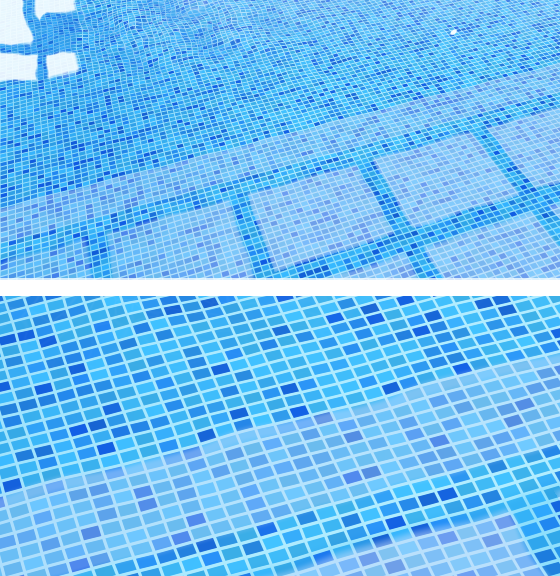
Top, the full canvas; bottom, a detail of the centre.
A Shadertoy shader for this texture:

```glsl
#define TILES vec2(40.0, 64.0)     // tiles per floor unit
#define GROUT vec2(0.075, 0.115)   // half joint, in tiles
#define TILT 0.45                  // perspective strength
#define PANEL_STEP vec2(0.48, 0.29)
#define PANEL_SIZE vec2(0.415, 0.235)
#define DEEP vec3(0.07, 0.36, 0.86)
#define BLUE vec3(0.15, 0.54, 0.92)
#define CYAN vec3(0.25, 0.73, 0.96)
#define JOINT vec3(0.70, 0.93, 1.00)
#define HAZE vec3(0.75, 0.83, 0.98)
#define GLARE vec3(0.96, 0.99, 1.00)

float hash(vec2 p) {
    p = fract(p * vec2(0.1031, 0.1137));
    p += dot(p, p.yx + 33.33);
    return fract((p.x + p.y) * p.x * 7.31);
}

// Distance gap between the two nearest cell points
float cellEdge(vec2 p) {
    vec2 id = floor(p), f = fract(p);
    float near = 8.0, second = 8.0;
    for (int j = -1; j <= 1; j++)
    for (int i = -1; i <= 1; i++) {
        vec2 o = vec2(i, j);
        vec2 jitter = vec2(hash(id + o + 71.0), hash(id + o + 139.0));
        float d = length(o + jitter - f);
        second = min(second, max(near, d));
        near = min(near, d);
    }
    return second - near;
}

// Layered sines for the moving surface
vec2 ripple(vec2 p) {
    vec2 sum = vec2(0.0);
    float amp = 1.0;
    for (int i = 0; i < 4; i++) {
        p = mat2(0.8, -0.6, 0.6, 0.8) * p * 1.6 + 1.7;
        sum += amp * sin(p.yx + 0.6 * sin(p));
        amp *= 0.65;
    }
    return sum;
}

float band(float x, float lo, float hi, float soft) {
    return smoothstep(lo - soft, lo + soft, x) * (1.0 - smoothstep(hi - soft, hi + soft, x));
}

// Canvas position to sheared floor plane
vec2 toFloor(vec2 p) {
    vec2 d = p - vec2(1.0, 0.5);
    return vec2(d.x + 0.45 * d.y, d.y - 0.26 * d.x) / (1.0 - TILT * d.y);
}

vec3 mosaic(vec2 g) {
    vec2 cell = floor(g), f = fract(g);
    float pick = hash(cell + 200.0), shade = hash(cell + 531.0);
    vec3 col = mix(BLUE, CYAN, smoothstep(0.15, 0.65, pick));
    col = mix(col, DEEP, (1.0 - smoothstep(0.09, 0.16, pick)) * (0.6 + 0.4 * shade));
    col *= 0.94 + 0.12 * shade;

    // Joints, softened by the footprint of one sample
    vec2 soft = 0.5 * fwidth(g);
    vec2 edge = min(f, 1.0 - f);
    vec2 inside = smoothstep(GROUT - soft, GROUT + soft, edge);
    return mix(JOINT, col, inside.x * inside.y);
}

void mainImage(out vec4 fragColor, in vec2 fragCoord) {
    vec2 uv = fragCoord / iResolution.xy;
    vec2 p = uv * vec2(2.0, 1.0);
    float px = 1.0 / iResolution.y;

    // Disturbed water in the upper left
    vec2 wave = ripple(p * vec2(14.0, 22.0));
    float rough = exp(-dot((p - vec2(0.6, 0.92)) / vec2(0.52, 0.19),
                           (p - vec2(0.6, 0.92)) / vec2(0.52, 0.19)));
    vec2 floorPos = toFloor(p + wave * (0.0006 + 0.0045 * rough));
    vec3 col = mosaic(floorPos * TILES);

    // Broad tone: richer on the left, paler toward the top
    float richness = exp(-dot(p - vec2(0.25, 0.55), p - vec2(0.25, 0.55)) * 4.0);
    col *= 1.0 - richness * vec3(0.22, 0.09, 0.02);
    float pale = smoothstep(0.72, 1.05, p.y) * smoothstep(0.3, 0.8, p.x);
    col = mix(col, HAZE, pale * (0.32 + 0.04 * wave.x));

    // Fine cellular crests and troughs
    float crest = 1.0 - smoothstep(0.0, 0.16, cellEdge(p * vec2(26.0, 42.0) + 0.35 * wave));
    col = mix(col, BLUE, rough * 0.28 * smoothstep(-0.4, 1.2, wave.y));
    col = mix(col, HAZE, rough * crest * 0.42);

    // Light strip and window panels lying on the floor
    vec2 lit = floorPos + wave * 0.0015;
    float strip = band(lit.y, -0.095, 0.015, 0.006);
    float rim = band(lit.y, 0.002, 0.015, 0.004);
    vec2 local = mod(lit - vec2(-0.19, -0.385), PANEL_STEP);
    float panel = band(local.x, 0.0, PANEL_SIZE.x, 0.007)
                * band(local.y, 0.0, PANEL_SIZE.y, 0.007)
                * (1.0 - smoothstep(-0.15, -0.13, lit.y));
    panel *= mix(0.55, 1.0, smoothstep(-0.9, -0.1, lit.x));
    float gaps = (1.0 - smoothstep(-0.15, -0.13, lit.y)) * (1.0 - panel);
    col *= 1.0 - gaps * vec3(0.20, 0.06, 0.01);
    col = mix(col, HAZE, strip * 0.36 + rim * 0.12 + panel * 0.52);

    // Window reflection broken by the waves
    vec2 q = p + wave * vec2(0.006, 0.007);
    float pane = band(q.x, -0.2, 0.275, 0.008)
               * smoothstep(-0.008, 0.008, q.y - 0.705 - 0.12 * q.x);
    float post = band(q.x + 0.2 * (q.y - 0.85), 0.115, 0.155, 0.006);
    float rail = band(q.y, 0.81, mix(0.85, 0.96, smoothstep(0.1, 0.17, q.x)), 0.007);
    col = mix(col, GLARE, pane * (1.0 - post) * (1.0 - rail) * 0.93);
    col = mix(col, BLUE, pane * max(post, rail) * 0.35);

    // Small glint and pale lower rim
    float glint = length((p - vec2(1.62, 0.885)) * mat2(0.8, 0.6, -1.0, 1.4));
    col = mix(col, GLARE, 1.0 - smoothstep(0.009, 0.009 + 2.0 * px, glint));
    col = mix(col, GLARE, 0.8 * (1.0 - smoothstep(0.005, 0.005 + px, p.y)));

    fragColor = vec4(clamp(col, 0.0, 1.0), 1.0);
}
```
